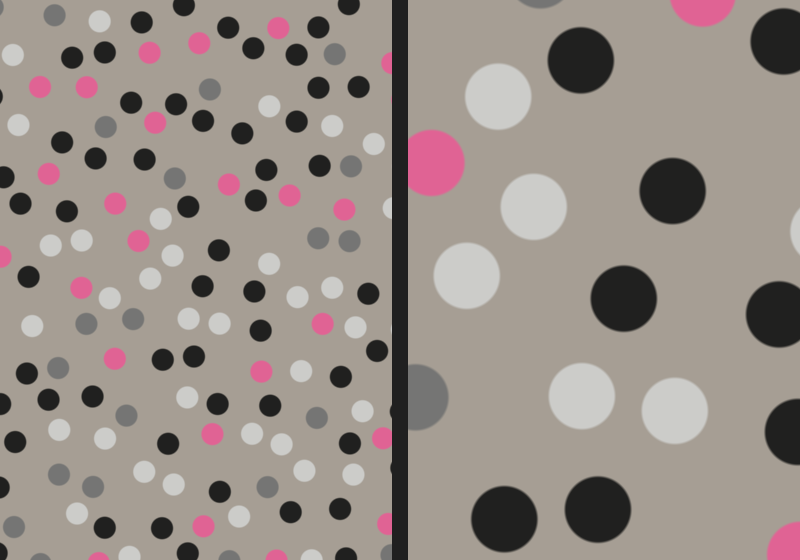
Left: the whole. Right: its middle third, enlarged.
Give the GLSL for this pattern, as a Shadertoy shader.

```glsl
// Evenly scattered flat polka dots in black, pale grey, pink and mid grey on warm taupe.

// Two random values in 0..1 per cell, without sine.
vec2 hash2(vec2 cell) {
    vec3 p = fract((cell.xyx + 37.0) * vec3(0.1031, 0.1030, 0.0973));
    p += dot(p, p.yzx + 33.33);
    return fract((p.xx + p.yz) * p.zy);
}

// Staggered lattice point, moved by a random step inside a disc.
vec2 looseCentre(vec2 cell) {
    vec2 h = hash2(cell);
    float angle = 6.2832 * h.x;
    vec2 lattice = vec2(cell.x + 0.5 * mod(cell.y, 2.0), cell.y) * vec2(0.080, 0.0694);
    return lattice + 0.029 * sqrt(h.y) * vec2(cos(angle), sin(angle));
}

// Push a centre away from neighbours that are too close.
vec2 spacedCentre(vec2 cell) {
    vec2 centre = looseCentre(cell);
    vec2 push = vec2(0.0);
    for (int y = -1; y <= 1; y++)
    for (int x = -1; x <= 1; x++) {
        if (x == 0 && y == 0) continue;
        vec2 away = centre - looseCentre(cell + vec2(x, y));
        float gap = max(length(away), 0.001);
        push += away / gap * 0.5 * max(0.056 - gap, 0.0);
    }
    return centre + push;
}

// Spread the four dot colours evenly over the lattice, with some randomness.
vec3 dotColor(vec2 cell) {
    float pick = fract(dot(cell, vec2(0.7549, 0.5698)) + 0.35 * hash2(cell + 71.0).x);
    if (pick < 0.36) return vec3(0.125, 0.125, 0.12);
    if (pick < 0.66) return vec3(0.80, 0.80, 0.79);
    if (pick < 0.875) return vec3(0.88, 0.39, 0.58);
    return vec3(0.46, 0.46, 0.455);
}

void mainImage(out vec4 fragColor, in vec2 fragCoord) {
    vec2 uv = fragCoord / iResolution.y;
    float soft = 0.0006 + 0.7 / iResolution.y;
    vec2 home = floor(uv / vec2(0.080, 0.0694));
    vec3 color = vec3(0.65, 0.62, 0.58);

    // Dots from the surrounding cells
    for (int y = -1; y <= 2; y++)
    for (int x = -1; x <= 2; x++) {
        vec2 cell = home + vec2(x, y);
        float edge = length(uv - spacedCentre(cell)) - 0.0197;
        color = mix(color, dotColor(cell), 1.0 - smoothstep(-soft, soft, edge));
    }
    fragColor = vec4(color, 1.0);
}
```
